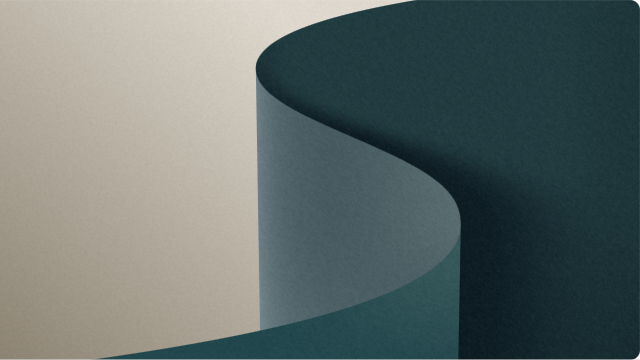
Give the GLSL for this background, as a WebGL 2 fragment shader.

```glsl
#version 300 es
precision highp float;
// A curled sheet of teal paper with a soft shadow, before a warm beige wall.

uniform vec2 u_resolution;
out vec4 fragColor;

float hash(vec2 cell) {
    vec3 q = fract(cell.xyx * vec3(0.1031, 0.1030, 0.0973));
    q += dot(q, q.yzx + 33.33);
    return fract((q.x + q.y) * q.z);
}

float valueNoise(vec2 p) {
    vec2 cell = floor(p), f = fract(p);
    f = f * f * (3.0 - 2.0 * f);
    return mix(mix(hash(cell), hash(cell + vec2(1, 0)), f.x),
               mix(hash(cell + vec2(0, 1)), hash(cell + 1.0), f.x), f.y);
}

// Smooth coverage of the side where d is positive
float cover(float d) {
    return clamp(0.5 + d / max(fwidth(d), 1e-5), 0.0, 1.0);
}

// Left border of the dark inner side: top arc, S-bend, then the straight fold
float rimX(float y) {
    float u = max((y - 0.81) / 0.19, 0.0);
    float t = clamp((0.81 - y) / 0.435, 0.0, 1.0);
    t += 0.4 * t * t * (1.0 - t);
    float bend = 0.5 - 0.5 * cos(3.14159 * t);
    return 0.7106 + u * u * (0.335 + 0.112 * u * u)
         + 0.5694 * bend - 0.0185 * max(0.375 - y, 0.0);
}

// Left border of the front flap, sweeping down to the lower left
float flapX(float y) {
    float v = max((0.375 - y) / 0.375, 0.0);
    return 1.28 - v * v * (0.722 + 0.309 * v * v);
}

void main() {
    vec2 p = gl_FragCoord.xy / u_resolution.y;
    float aspect = u_resolution.x / u_resolution.y;
    float rim = rimX(p.y);
    float flap = flapX(p.y);
    float panelEdge = p.y > 0.81 ? rim : 0.7106 + 0.016 * (0.81 - p.y);

    // Wall, brightest at the top beside the sheet
    float wallLight = clamp(0.05 + 0.57 * p.y + 0.52 * p.x, 0.0, 1.0);
    vec3 wall = mix(vec3(0.53, 0.495, 0.43), vec3(0.87, 0.845, 0.805), wallLight);

    // Grey-blue panel with light on its left fold and its right bend
    float foldGlow = exp(-max(p.x - panelEdge, 0.0) / 0.06);
    float bendGlow = smoothstep(0.9, 1.3, p.x) * smoothstep(0.15, 0.4, p.y);
    vec3 panel = vec3(0.27, 0.35, 0.37)
               + vec3(0.16, 0.15, 0.15) * foldGlow
               + vec3(0.08, 0.075, 0.07) * bendGlow
               + 0.035 * smoothstep(0.4, 0.0, p.y);

    // Teal front flap, greyer towards the bend
    vec3 front = mix(vec3(0.13, 0.275, 0.295), vec3(0.215, 0.345, 0.355),
                     smoothstep(0.7, 1.28, p.x) * smoothstep(-0.1, 0.3, p.y));

    // Dark inner side with a shadow that widens downwards
    vec3 inner = mix(vec3(0.1, 0.19, 0.21), vec3(0.13, 0.233, 0.25),
                     smoothstep(-0.1, 0.5, p.y));
    inner *= 1.0 - 0.1 * smoothstep(1.5, 1.78, p.x);
    float shadowWidth = mix(0.06, 0.27, smoothstep(0.8, 0.3, p.y));
    float shadowReach = max(p.x - rim, 0.0) / shadowWidth;
    float shadow = exp(-shadowReach * shadowReach) * smoothstep(0.95, 0.6, p.y);
    inner = mix(inner, vec3(0.045, 0.095, 0.125), 0.9 * shadow);

    // Layers from back to front
    float onPanel = cover(p.x - panelEdge);
    vec3 color = mix(wall, panel, onPanel);
    color = mix(color, front, cover(p.x - flap));
    color = mix(color, inner, cover(p.x - rim));

    // Fine paper grain, with a slanted weave on the sheet
    float speck = valueNoise(p * 288.0) - 0.5;
    vec2 slanted = vec2(p.x - p.y, p.x + p.y) * vec2(75.0, 190.0);
    float weave = valueNoise(slanted) - 0.5;
    color += 0.026 * speck + 0.022 * weave * onPanel;

    // Rounded white corners on the right
    vec2 inset = vec2(aspect - p.x, min(p.y, 1.0 - p.y));
    float corner = length(max(0.028 - inset, 0.0)) - 0.028;
    color = mix(color, vec3(0.98), smoothstep(-0.002, 0.002, corner));
    color = mix(color, vec3(0.85), 0.6 * smoothstep(0.003, 0.001, p.y));

    fragColor = vec4(color, 1.0);
}
```
